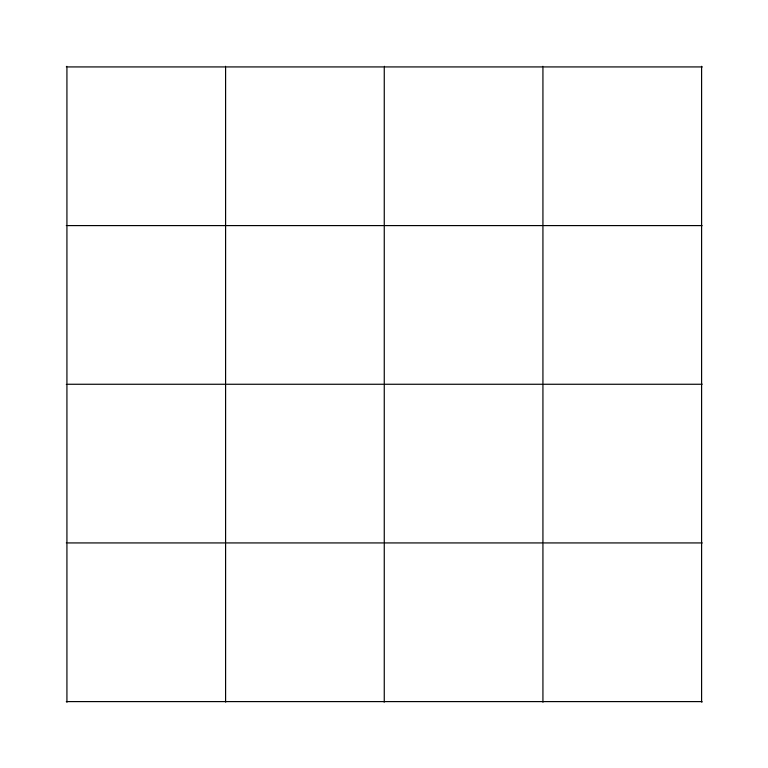
Write a Shadertoy shader that draws this pattern.

```glsl
// Thin black 4 by 4 square grid on white, with a tiny dot at each crossing.

// Share of a pixel covered by a line centred at distance 0
vec2 lineCoverage(vec2 dist, float halfWidth, float pixel) {
    vec2 overlap = min(dist + 0.5 * pixel, halfWidth) - max(dist - 0.5 * pixel, -halfWidth);
    return clamp(overlap / pixel, 0.0, 1.0);
}

void mainImage(out vec4 fragColor, in vec2 fragCoord) {
    float pixel = 1.0 / min(iResolution.x, iResolution.y);
    vec2 p = (fragCoord - 0.5 * iResolution.xy) * pixel - vec2(0.00034, -0.00034);

    // Offset to the nearest of five lines on each axis
    float pitch = 0.2066;
    vec2 nearest = clamp(round(p / pitch), -2.0, 2.0) * pitch;
    vec2 dist = abs(p - nearest);

    // Rules, cut off at the outer frame
    float halfWidth = 0.00077;
    vec2 inside = clamp(0.5 + (2.0 * pitch + halfWidth - abs(p.yx)) / pixel, 0.0, 1.0);
    vec2 rules = lineCoverage(dist, halfWidth, pixel) * inside;
    float ink = 1.0 - (1.0 - rules.x) * (1.0 - rules.y);

    // Slightly wider dots at the crossings
    float dots = clamp(0.5 + (0.0014 - length(dist)) / pixel, 0.0, 1.0);
    ink = max(ink, dots);

    fragColor = vec4(vec3(1.0 - ink), 1.0);
}
```
